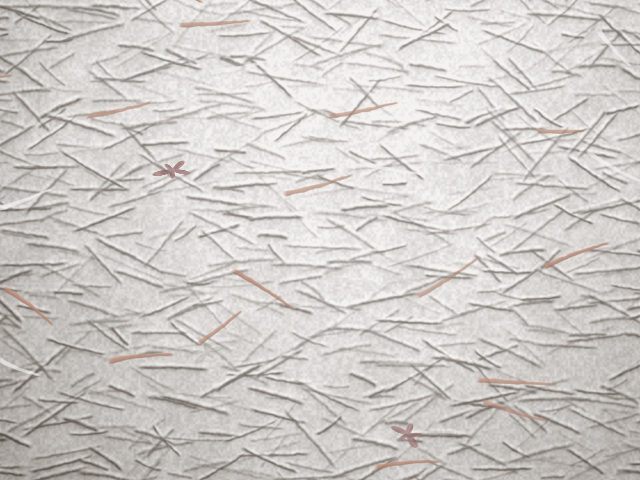
A Shadertoy shader for this texture:

```glsl
// Handmade pale paper with embossed needles, lit from above.
// Jittered cells scatter ridges, each shaded by its cross profile; a sparser
// layer adds russet and white needles, and three pressed leaves lie on top.

const vec3 RUSSET = vec3(0.71, 0.54, 0.47);
const vec3 WHITE = vec3(0.96, 0.96, 0.955);
const vec3 LEAF_ROSE = vec3(0.60, 0.45, 0.45);
const vec3 LEAF_GREY = vec3(0.66, 0.66, 0.62);

vec3 hash3(vec3 p) {
    p = fract(p * vec3(0.1031, 0.1030, 0.0973));
    p += dot(p, p.yxz + 33.33);
    return fract((p.xxy + p.yxx) * p.zyx);
}

float noise(vec2 p, float seed) {
    vec2 i = floor(p), f = fract(p);
    f = f * f * (3.0 - 2.0 * f);
    float a = hash3(vec3(i, seed)).x;
    float b = hash3(vec3(i + vec2(1, 0), seed)).x;
    float c = hash3(vec3(i + vec2(0, 1), seed)).x;
    float d = hash3(vec3(i + vec2(1, 1), seed)).x;
    return mix(mix(a, b, f.x), mix(c, d, f.x), f.y);
}

float bump(float x, float center, float width) {
    float d = (x - center) / width;
    return exp(-d * d);
}

// Needle space: x runs -1..1 along it, y counts half widths across, up positive.
vec2 needleSpace(vec2 p, float angle, float halfLength, float halfWidth, float bend) {
    vec2 axis = vec2(cos(angle), sin(angle));
    float along = dot(p, axis) / halfLength;
    float across = dot(p, vec2(-axis.y, axis.x)) + bend * along * along;
    return vec2(along, across / halfWidth);
}

// Mostly flat slopes both ways, with a few steeper ones.
float needleAngle(float h) {
    float u = 2.0 * h - 1.0;
    return 0.5 * u + 0.38 * u * u * u;
}

// Relief of all colourless needles: x = highlight, y = shadow, z = soft shade.
vec3 embossing(vec2 p, float cellSize) {
    vec2 home = floor(p / cellSize);
    vec3 relief = vec3(0.0);
    for (int j = -2; j <= 2; j++)
    for (int i = -2; i <= 2; i++)
    for (int k = 0; k < 3; k++) {
        vec2 cell = home + vec2(i, j);
        vec3 place = hash3(vec3(cell + 50.0, float(k) + 3.0));
        vec3 form = hash3(vec3(cell + 90.0, float(k) + 17.0));
        vec2 center = (cell + place.xy) * cellSize;
        float halfLength = mix(0.028, 0.088, form.x);
        float halfWidth = mix(0.0032, 0.0046, form.y);
        vec2 q = needleSpace(p - center, needleAngle(place.z), halfLength,
                             halfWidth, (form.y - 0.5) * 0.008);
        if (abs(q.x) > 1.0 || abs(q.y) > 6.0) continue;
        float strength = mix(0.2, 1.0, form.z) * (1.0 - smoothstep(0.75, 1.0, abs(q.x)));
        float crest = strength * bump(q.y, 0.3, 0.95);
        float shadow = strength * bump(q.y, -1.3, 0.75);
        relief.yz *= 1.0 - 0.55 * crest;
        relief.x = max(relief.x * (1.0 - shadow), crest);
        relief.y = 1.0 - (1.0 - relief.y) * (1.0 - shadow);
        relief.z = max(relief.z, strength * bump(q.y, -2.2, 2.0));
    }
    return relief;
}

// Sparse flat needles, russet or white, painted over the paper.
vec3 paintNeedles(vec3 color, vec2 p, float cellSize) {
    vec2 home = floor(p / cellSize);
    for (int j = -1; j <= 1; j++)
    for (int i = -1; i <= 1; i++) {
        vec2 cell = home + vec2(i, j);
        vec3 place = hash3(vec3(cell + 21.0, 5.0));
        vec3 form = hash3(vec3(cell + 63.0, 11.0));
        if (form.x > 0.46) continue;
        vec2 center = (cell + place.xy) * cellSize;
        vec2 q = needleSpace(p - center, needleAngle(place.z) * 1.1,
                             mix(0.05, 0.085, form.y), 0.0043, (form.z - 0.5) * 0.012);
        float width = 0.85 - 0.35 * q.x;
        float cover = (1.0 - smoothstep(width - 0.4, width + 0.4, abs(q.y)))
                    * (1.0 - smoothstep(0.85, 1.0, abs(q.x)));
        vec3 tint = form.x < 0.29 ? RUSSET * (1.0 + 0.12 * q.y) : WHITE;
        color = mix(color, tint, cover * mix(0.6, 0.9, form.z));
    }
    return color;
}

// Five pointed lobes, squashed, with streaks along the lobes.
vec3 paintLeaf(vec3 color, vec2 p, float size, float turn, vec3 tint, float opacity) {
    p.y *= 1.5;
    float angle = atan(p.y, p.x) + turn;
    float lobe = pow(abs(cos(2.5 * angle)), 2.5);
    float edge = size * (0.3 + 0.7 * lobe) * (0.8 + 0.25 * sin(angle * 2.0 + turn));
    float cover = 1.0 - smoothstep(-0.003, 0.003, length(p) - edge);
    float streak = 0.85 + 0.3 * noise(vec2(angle * 5.0, length(p) * 90.0), 9.0);
    return mix(color, tint * streak, cover * opacity);
}

// Dark tones lean warm, bright ones stay neutral.
vec3 paperTone(float v) {
    float dark = 1.0 - smoothstep(0.35, 0.95, v);
    return v * (vec3(1.0, 0.992, 0.982) - dark * vec3(0.0, 0.055, 0.09));
}

void mainImage(out vec4 fragColor, in vec2 fragCoord) {
    vec2 p = fragCoord / iResolution.y;
    vec2 uv = fragCoord / iResolution.xy;

    // Lamp falloff, cloudy pulp and fine grain
    vec2 fromLamp = uv - vec2(0.55, 0.8);
    float tone = 0.935 - 0.50 * fromLamp.x * fromLamp.x - 0.23 * fromLamp.y * fromLamp.y;
    tone += 0.05 * (noise(p * 14.0, 1.0) - 0.5);
    float grain = noise(p * 210.0, 2.0) + 0.6 * noise(p * 110.0, 4.0) - 0.8;

    // Embossed needles with slightly ragged edges
    vec2 ragged = p + 0.0022 * (vec2(noise(p * 90.0, 6.0), noise(p * 90.0, 8.0)) - 0.5);
    vec3 relief = embossing(ragged, 0.08);
    tone += 0.09 * relief.x - 0.30 * relief.y - 0.045 * relief.z + 0.085 * grain;

    vec3 color = paperTone(clamp(tone, 0.35, 0.96));
    color = paintNeedles(color, ragged, 0.17);
    color = paintLeaf(color, p - vec2(0.36, 0.645), 0.042, 0.3, LEAF_ROSE, 0.8);
    color = paintLeaf(color, p - vec2(0.85, 0.095), 0.044, 1.2, LEAF_ROSE, 0.7);
    color = paintLeaf(color, p - vec2(0.43, 0.265), 0.040, 2.1, LEAF_GREY, 0.4);
    fragColor = vec4(color, 1.0);
}
```
